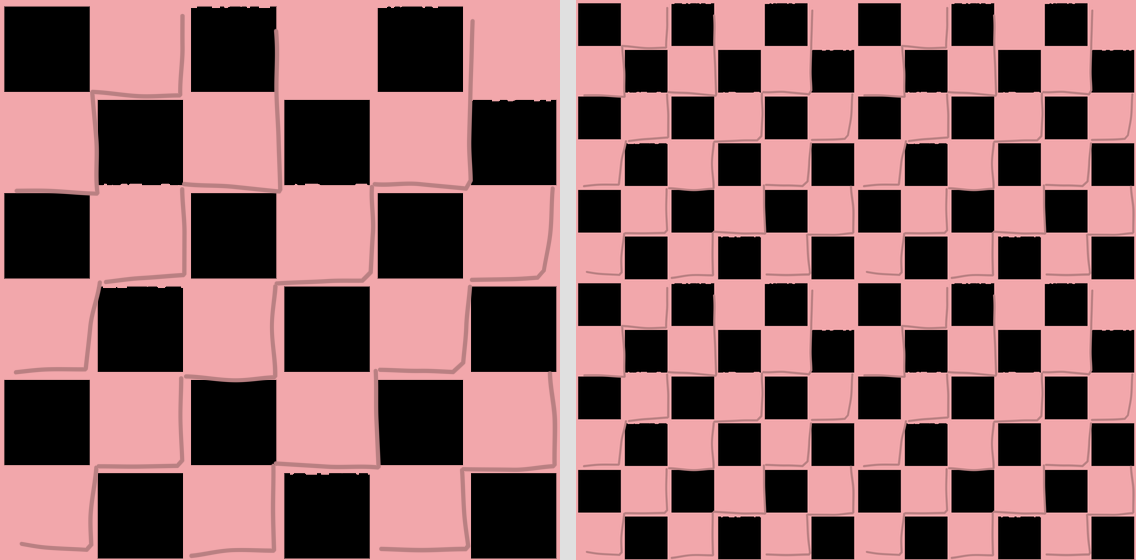
Left: one tile. Right: repeated 2 by 2.
Give the GLSL for this pattern, as a Shadertoy shader.

```glsl
#define CELLS 6.0
#define HALF_SIDE 0.457
#define SQUARE_CENTER vec2(0.504, 0.527)
#define STROKE_RADIUS 0.023
#define JITTER 0.065
#define WOBBLE 0.06
#define MARGIN 0.125
#define LOOSE_END 0.10
#define ROUNDING 0.13
#define WEAR 0.016
#define PINK vec3(0.950, 0.655, 0.670)
#define MAUVE vec3(0.725, 0.500, 0.510)

vec2 hash22(vec2 p) {
    vec3 q = fract(p.xyx * vec3(0.1031, 0.1030, 0.0973));
    q += dot(q, q.yzx + 33.33);
    return fract((q.xx + q.yz) * q.zy);
}

// Whole-number cell index wrapped to the tile
vec2 wrapCell(vec2 cell, float period) {
    return floor(mod(cell + 0.5, period));
}

// Value noise repeating after the given number of lattice steps
vec2 wrapNoise(vec2 p, float period) {
    vec2 i = floor(p), f = fract(p);
    f = f * f * (3.0 - 2.0 * f);
    vec2 a = hash22(wrapCell(i, period) + 17.0);
    vec2 b = hash22(wrapCell(i + vec2(1, 0), period) + 17.0);
    vec2 c = hash22(wrapCell(i + vec2(0, 1), period) + 17.0);
    vec2 d = hash22(wrapCell(i + 1.0, period) + 17.0);
    return mix(mix(a, b, f.x), mix(c, d, f.x), f.y);
}

float segmentDist(vec2 p, vec2 a, vec2 b) {
    vec2 ab = b - a;
    return length(p - a - ab * clamp(dot(p - a, ab) / dot(ab, ab), 0.0, 1.0));
}

bool isDark(vec2 id) {
    return mod(id.x + id.y + 0.5, 2.0) < 1.0;
}

// Hand-placed grid corner, kept clear of the tile border
vec2 joint(vec2 v) {
    vec2 inset = vec2(equal(v, vec2(0.0))) - vec2(equal(v, vec2(CELLS)));
    return v + MARGIN * inset + JITTER * (2.0 * hash22(v + 5.0) - 1.0);
}

// Black square with a few nibbled horizontal edges
float squareDist(vec2 p) {
    vec2 id = wrapCell(floor(p), CELLS);
    vec2 local = fract(p) - SQUARE_CENTER;
    vec2 wear = hash22(id + 41.0);
    float side = wear.y < 0.5 ? -1.0 : 1.0;
    float nibble = wrapNoise(vec2(p.x * 24.0, id.y), CELLS * 24.0).x;
    float worn = step(0.75, wear.x) * step(0.0, side * local.y);
    vec2 d = abs(local) - HALF_SIDE;
    d.y += WEAR * worn * smoothstep(0.45, 0.6, nibble);
    return isDark(id) ? max(d.x, d.y) : 1.0;
}

// L-shaped stroke under and right of a light cell
float strokeDist(vec2 p, vec2 id) {
    bool bareCell = id.y < 0.5 && id.x > 2.5;
    if (isDark(id) || bareCell) return 1e3;
    bool tall = abs(id.y - 1.0) < 0.5 && id.x > 1.5;
    vec2 start = joint(id + vec2(0, 1));
    vec2 corner = joint(id + 1.0);
    vec2 top = joint(id + vec2(1.0, tall ? -1.0 : 0.0));

    vec2 loose = hash22(id + 73.0);
    start = mix(start, corner, LOOSE_END * loose.x * loose.x);
    top = mix(top, corner, LOOSE_END * loose.y * loose.y);

    float bend = 0.01 + ROUNDING * pow(hash22(id + 91.0).x, 3.0);
    vec2 a = mix(corner, start, bend);
    vec2 b = mix(corner, top, bend);
    return min(segmentDist(p, a, b), min(segmentDist(p, start, a), segmentDist(p, b, top)));
}

void mainImage(out vec4 fragColor, in vec2 fragCoord) {
    // Cell units, rows counted from the top
    vec2 uv = fragCoord / iResolution.xy;
    vec2 p = vec2(uv.x, 1.0 - uv.y) * CELLS;
    float pixel = CELLS / iResolution.y;

    // Checkerboard
    float square = 1.0 - smoothstep(-0.6 * pixel, 0.6 * pixel, squareDist(p));
    vec3 color = mix(PINK, vec3(0.0), square);

    // Drawn strokes over it
    vec2 q = p + WOBBLE * (wrapNoise(p * 2.0, CELLS * 2.0) - 0.5);
    vec2 cell = floor(p);
    float d = 1e3;
    for (int y = -1; y <= 1; y++)
    for (int x = -1; x <= 1; x++) {
        vec2 neighbor = cell + vec2(x, y);
        vec2 id = wrapCell(neighbor, CELLS);
        d = min(d, strokeDist(q - neighbor + id, id));
    }
    float stroke = 1.0 - smoothstep(-0.8 * pixel, 0.8 * pixel, d - STROKE_RADIUS);
    fragColor = vec4(mix(color, MAUVE, stroke), 1.0);
}
```
